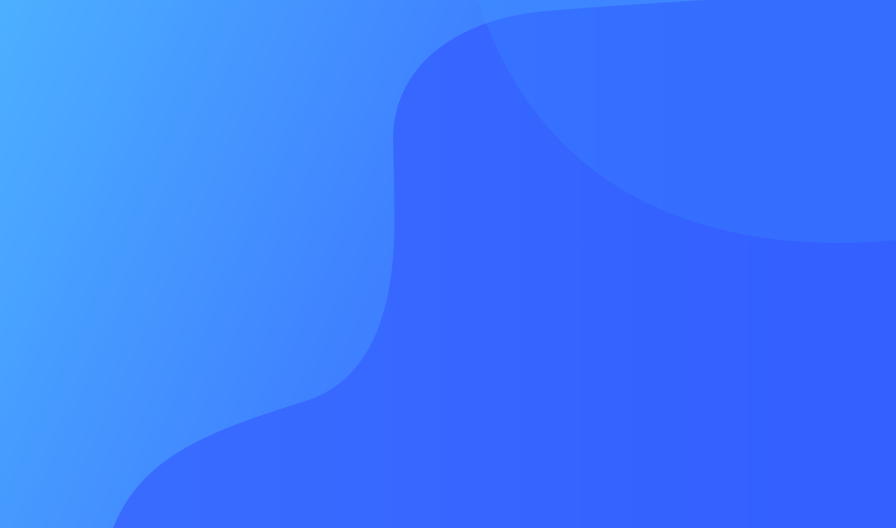
Write a WebGL 2 fragment shader that draws this background.

```glsl
#version 300 es
precision highp float;
// Flat blue backdrop: a wavy deep-blue shape over a sky gradient, with a pale disc on top.

#define SKY_LIGHT vec3(0.30, 0.69, 1.0)
#define SKY_DEEP vec3(0.245, 0.50, 1.0)
#define WAVE_LEFT vec3(0.222, 0.420, 1.0)
#define WAVE_RIGHT vec3(0.200, 0.375, 1.0)
#define DISC_TINT vec3(0.23, 0.63, 1.0)
#define DISC_ALPHA 0.2
#define DISC_AXIS 1.59
#define SKY_SLOPE 0.45
#define SKY_LENGTH 0.97

uniform vec2 u_resolution;
out vec4 fragColor;

vec2 bezier(vec2 a, vec2 b, vec2 c, vec2 d, float t) {
    float s = 1.0 - t;
    return s * s * s * a + 3.0 * s * s * t * b + 3.0 * s * t * t * c + t * t * t * d;
}

vec2 bezierTangent(vec2 a, vec2 b, vec2 c, vec2 d, float t) {
    float s = 1.0 - t;
    return normalize(s * s * (b - a) + 2.0 * s * t * (c - b) + t * t * (d - c));
}

// Signed distance to the right of a curve that rises from a to d
float rightOfCurve(vec2 p, vec2 a, vec2 b, vec2 c, vec2 d) {
    float low = 0.0, high = 1.0;
    for (int i = 0; i < 18; i++) {
        float mid = 0.5 * (low + high);
        if (bezier(a, b, c, d, mid).y < p.y) low = mid;
        else high = mid;
    }
    float t = 0.5 * (low + high);
    vec2 tangent = bezierTangent(a, b, c, d, t);
    return dot(p - bezier(a, b, c, d, t), vec2(tangent.y, -tangent.x));
}

// The wave outline, split by height into smoothly joined curves
float waveDistance(vec2 p) {
    vec2 foot = vec2(0.214, 0.0), bend = vec2(0.577, 0.240);
    vec2 wallLow = vec2(0.747, 0.581), wallHigh = vec2(0.7445, 0.736);
    vec2 shoulder = vec2(1.024, 0.978), tip = vec2(1.333, 1.0);
    if (p.y < bend.y)
        return rightOfCurve(p, foot, vec2(0.269, 0.137), vec2(0.396, 0.183), bend);
    if (p.y < wallLow.y)
        return rightOfCurve(p, bend, vec2(0.683, 0.273), vec2(0.747, 0.377), wallLow);
    if (p.y < wallHigh.y)
        return rightOfCurve(p, wallLow, vec2(0.747, 0.633), vec2(0.7455, 0.684), wallHigh);
    if (p.y < shoulder.y)
        return rightOfCurve(p, wallHigh, vec2(0.7445, 0.879), vec2(0.870, 0.9625), shoulder);
    return rightOfCurve(p, shoulder, vec2(1.123, 0.987), vec2(1.222, 0.993), tip);
}

// The rounded disc, mirrored about its vertical axis
float discDistance(vec2 p) {
    p.x = DISC_AXIS - abs(p.x - DISC_AXIS);
    return rightOfCurve(p, vec2(DISC_AXIS, 0.540), vec2(1.200, 0.540),
                        vec2(0.991, 0.736), vec2(0.905, 1.0));
}

float coverage(float dist) {
    float halfEdge = 0.7 / u_resolution.y;
    return smoothstep(-halfEdge, halfEdge, dist);
}

void main() {
    // Units of canvas height
    vec2 p = gl_FragCoord.xy / u_resolution.y;
    float across = gl_FragCoord.x / u_resolution.x;

    // Diagonal sky, brightest at the upper left
    float fall = (p.x + SKY_SLOPE * (1.0 - p.y)) / SKY_LENGTH;
    vec3 color = mix(SKY_LIGHT, SKY_DEEP, clamp(fall, 0.0, 1.0));

    // Deep wave, then the translucent disc
    vec3 wave = mix(WAVE_LEFT, WAVE_RIGHT, smoothstep(0.1, 1.0, across));
    color = mix(color, wave, coverage(waveDistance(p)));
    color = mix(color, DISC_TINT, DISC_ALPHA * coverage(discDistance(p)));

    fragColor = vec4(color, 1.0);
}
```
